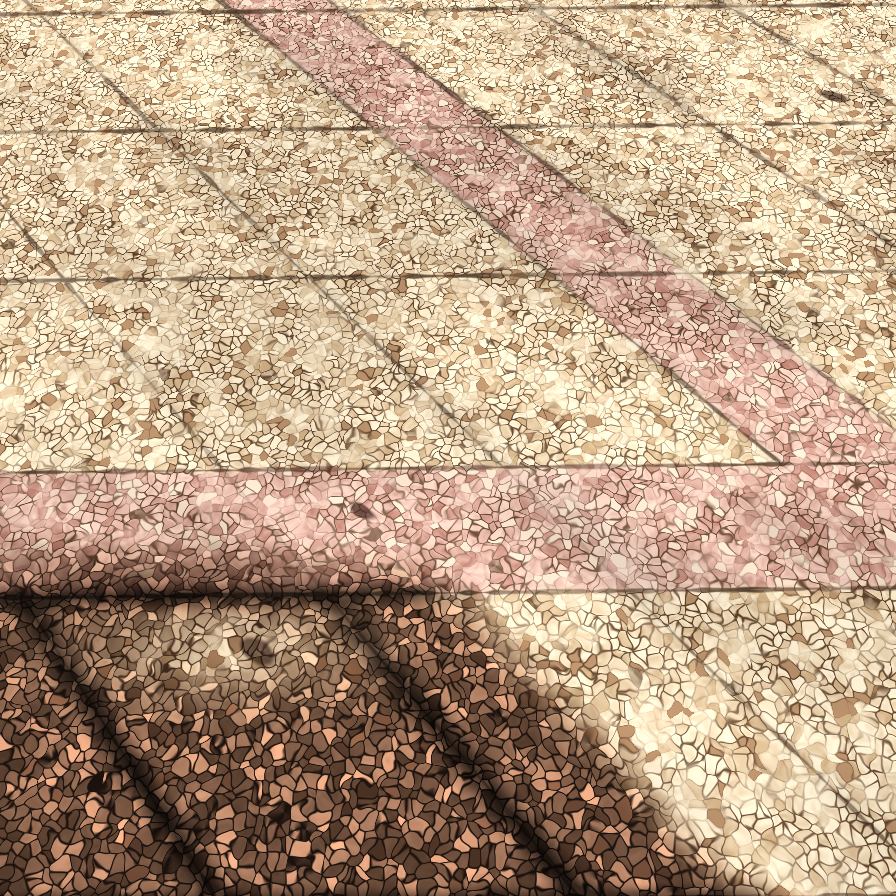
A Shadertoy shader for this texture:

```glsl
// Pebble-dash paving seen in perspective: square slabs split by two pink bands,
// with a soft shadow in the lower left. The slab grid comes from dividing by
// depth; the pebbles are Voronoi cells whose size grows toward the viewer.

vec2 hash2(vec2 p) {
    vec3 q = fract(p.xyx * vec3(0.1031, 0.1030, 0.0973));
    q += dot(q, q.yzx + 33.33);
    return fract((q.xx + q.yz) * q.zy);
}

float noise(vec2 p) {
    vec2 i = floor(p), f = fract(p);
    f = f * f * (3.0 - 2.0 * f);
    return mix(mix(hash2(i).x, hash2(i + vec2(1, 0)).x, f.x),
               mix(hash2(i + vec2(0, 1)).x, hash2(i + vec2(1, 1)).x, f.x), f.y);
}

// Returns the gap between the two nearest stones (x) and the stone's id (yz).
vec3 pebbles(vec2 p) {
    vec2 cell = floor(p), id = cell;
    float near = 9.0, second = 9.0;
    for (int j = -1; j <= 1; j++)
    for (int i = -1; i <= 1; i++) {
        vec2 c = cell + vec2(i, j);
        float d = length(c + hash2(c) - p);
        if (d < near) { second = near; near = d; id = c; }
        else second = min(second, d);
    }
    return vec3(second - near, id);
}

// Distance to the nearest joint when a band of the given width is inserted at 0.
float jointDistance(float a, float band) {
    float t = a < 0.0 ? a : a > band ? a - band : min(a, band - a);
    return abs(fract(t + 0.5) - 0.5);
}

float inside(float a, float lo, float hi, float soft) {
    return smoothstep(lo - soft, lo + soft, a) * (1.0 - smoothstep(hi - soft, hi + soft, a));
}

void mainImage(out vec4 fragColor, in vec2 fragCoord) {
    vec2 uv = fragCoord / iResolution.y;
    float px = 1.0 / iResolution.y;
    float down = 1.0 - uv.y;

    // Ground plane, measured in slabs
    float reach = down + 1.146;
    float depth = reach + 0.011 * uv.x;
    float slope = (uv.x + 1.146) / reach;
    vec2 slab = vec2((slope - 1.213) / 0.189, (1.0 / depth - 0.5515) / 0.0877);
    float wobble = noise(uv * 65.0) - 0.5;

    // Stones
    vec2 ground = vec2(uv.x - 0.5, 1.9) / depth * 160.0 + 400.0;
    ground += 0.9 * vec2(noise(ground * 0.9), noise(ground * 0.9 + 40.0));
    vec3 stone = pebbles(ground);
    vec2 rnd = hash2(stone.yz + 17.0);
    float speck = noise(ground * 2.1 + 11.0);
    float tone = clamp(sqrt(rnd.x) + 0.5 * (speck - 0.5), 0.0, 1.0);
    vec3 cream = mix(vec3(0.83, 0.70, 0.53), vec3(1.04, 0.98, 0.86), tone);
    cream = mix(cream, vec3(0.74, 0.58, 0.43), step(0.94, rnd.y));
    vec3 pink = mix(vec3(0.74, 0.50, 0.45), vec3(0.98, 0.83, 0.77), tone);
    pink = mix(pink, vec3(1.0, 0.91, 0.83), step(0.86, rnd.y));

    // Pink bands: one running away, one across
    float away = inside(slab.x + wobble * 0.05, 0.0, 0.566, 0.03);
    float across = inside(slab.y + wobble * 0.03, 0.0, 0.5245, 0.025);
    vec3 col = mix(cream, pink, max(away, across) * 0.92);

    // Worn patches and the grout between stones
    float wear = 0.6 * noise(slab * 1.3 + 20.0) + 0.4 * noise(slab * 4.0 + 50.0);
    float grain = noise(ground * 0.55 + 80.0);
    float bleach = exp(-pow((slab.x + 1.0) * 9.0 - 0.8, 2.0)) * across;
    col = mix(col, vec3(0.97, 0.90, 0.84), 0.4 * bleach);
    col *= mix(0.95, 1.06, smoothstep(0.25, 0.65, wear));
    float gap = 1.0 - smoothstep(0.0, 0.2 + 25.0 * px, stone.x);
    float grout = gap * mix(1.25, 0.6, wear) * smoothstep(-0.1, 0.85, grain) * (1.0 - 0.25 * bleach);

    // Shadow with a warm rim and a sunlit hole
    float rough = 0.035 * (noise(uv * 9.0) - 0.5) + 0.012 * wobble;
    float shadow = smoothstep(0.59, 0.685, down + rough)
                 * (1.0 - smoothstep(-0.22, -0.115, uv.x - down + rough));
    vec2 hole = (vec2(uv.x, down) - vec2(0.255, 0.725)) / vec2(0.14, 0.055);
    shadow *= 1.0 - 0.85 * exp(-dot(hole, hole)) * smoothstep(0.665, 0.69, down);
    grout = mix(grout, gap, shadow);
    vec3 mortar = mix(vec3(0.36, 0.25, 0.16), vec3(0.20, 0.13, 0.10), shadow);
    col *= mix(1.0, 0.68 + 0.9 * rnd.x * rnd.x, shadow);
    col = mix(col, mortar, clamp(grout, 0.0, 1.0));
    col = mix(col, vec3(dot(col, vec3(0.33))) * vec3(1.14, 0.97, 0.91), 0.6 * shadow * shadow);
    col *= exp(-shadow * vec3(0.56, 0.76, 0.92));

    // Joints, with distances brought back to canvas units
    float dAway = jointDistance(slab.x, 0.566) * 0.189 * reach / sqrt(1.0 + slope * slope);
    float dAcross = jointDistance(slab.y, 0.5245) * 0.0877 * depth * depth;
    dAway += 0.0035 * wobble;
    dAcross += 0.0035 * wobble;
    float broken = 0.25 + 0.75 * noise(uv * 30.0 + 7.0);
    float lineAway = 1.0 - smoothstep(0.0004, 0.0018 + px, abs(dAway));
    float lineAcross = 1.0 - smoothstep(0.0006, 0.0020 + px, abs(dAcross));
    lineAway *= 0.7 * (1.0 - across * 0.6);
    float joint = max(lineAway, lineAcross * 0.9) * broken;
    col = mix(col, vec3(0.27, 0.19, 0.13) * (1.0 - 0.7 * shadow), joint);
    float grime = exp(-pow(dAway / 0.017, 2.0)) * (1.0 - across)
                + 0.8 * exp(-pow(dAcross / 0.012, 2.0));
    col *= 1.0 - 0.68 * shadow * min(grime, 1.0);
    col *= 1.0 - 0.09 * exp(-abs(dAway) / 0.007) * (1.0 - shadow) * (1.0 - across);

    // Occasional dark stains, at most one per slab
    vec2 tile = floor(slab);
    vec2 spot = hash2(tile + 61.0);
    float size = 0.035 + 0.03 * spot.y;
    float stain = length(fract(slab) - 0.2 - 0.6 * spot) + 0.04 * wobble;
    stain = (1.0 - smoothstep(size * 0.5, size, stain)) * step(0.75, hash2(tile + 93.0).x);
    col = mix(col, col * vec3(0.48, 0.42, 0.40), stain);

    fragColor = vec4(clamp(col, 0.0, 1.0), 1.0);
}
```
